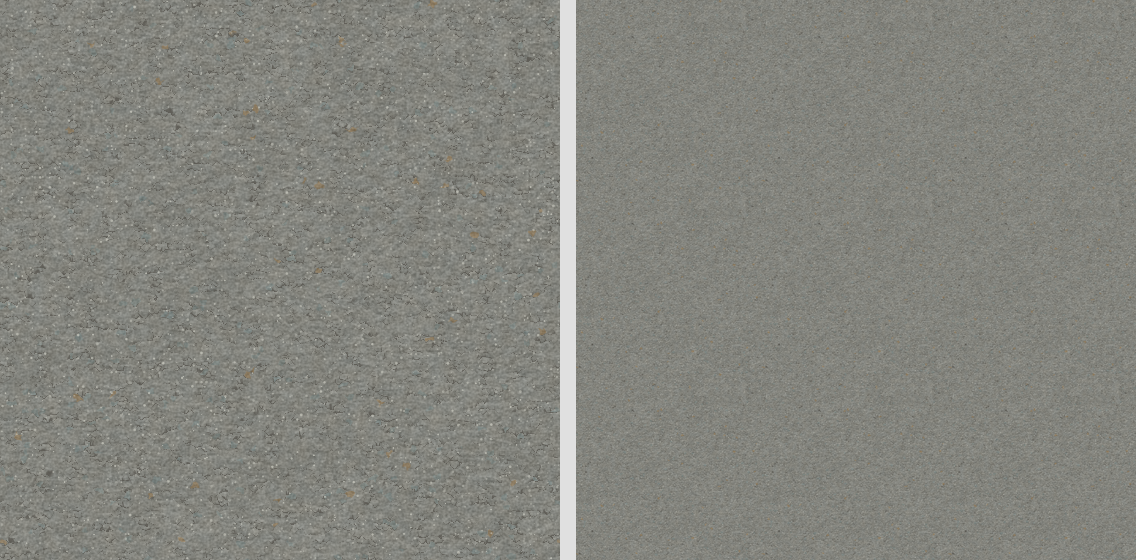
Left: one tile. Right: repeated 3 by 3.
This texture is drawn by a Shadertoy shader. Its source:

```glsl
const vec3 STONE_GREY = vec3(0.518, 0.520, 0.494);
const vec3 CREVICE_BROWN = vec3(0.345, 0.335, 0.310);
const vec3 QUARTZ_WHITE = vec3(0.80, 0.80, 0.76);
const vec3 RUST = vec3(0.56, 0.47, 0.34);
const vec3 SLATE = vec3(0.47, 0.52, 0.51);

// Integer hash: three values in 0..1 for a grid cell
vec3 hash3(ivec2 cell, int seed) {
    uvec3 v = uvec3(ivec3(cell, seed)) * 1664525u + 1013904223u;
    v.x += v.y * v.z; v.y += v.z * v.x; v.z += v.x * v.y;
    v ^= v >> 16u;
    v.x += v.y * v.z; v.y += v.z * v.x; v.z += v.x * v.y;
    return vec3(v >> 8u) / 16777216.0;
}

ivec2 wrapCell(vec2 cell, vec2 period) {
    return ivec2(mod(cell + 0.5, period));
}

float cornerSlope(vec2 cell, vec2 offset, vec2 period, int seed) {
    float angle = 6.2831853 * hash3(wrapCell(cell, period), seed).x;
    return dot(vec2(cos(angle), sin(angle)), offset);
}

// Gradient noise that wraps after a whole number of cells
float gradientNoise(vec2 uv, vec2 period, int seed) {
    vec2 p = uv * period;
    vec2 i = floor(p), f = p - i;
    vec2 w = f * f * f * (f * (f * 6.0 - 15.0) + 10.0);
    vec2 e = vec2(1.0, 0.0);
    float low = mix(cornerSlope(i, f, period, seed),
                    cornerSlope(i + e.xy, f - e.xy, period, seed), w.x);
    float high = mix(cornerSlope(i + e.yx, f - e.yx, period, seed),
                     cornerSlope(i + e.xx, f - e.xx, period, seed), w.x);
    return mix(low, high, w.y);
}

float roughHeight(vec2 uv) {
    return gradientNoise(uv, vec2(72.0, 98.0), 1)
         + 0.6 * gradientNoise(uv, vec2(150.0, 190.0), 2);
}

// Nearest stone: gap to its neighbour, height above its centre, random values
void findStone(vec2 uv, vec2 period, out float gap, out float rise, out vec3 traits) {
    vec2 p = uv * period;
    vec2 base = floor(p);
    float nearest = 9.0, second = 9.0;
    for (int y = -1; y <= 1; y++)
    for (int x = -1; x <= 1; x++) {
        vec2 cell = base + vec2(x, y);
        vec3 r = hash3(wrapCell(cell, period), 3);
        vec2 d = p - cell - 0.1 - 0.8 * r.xy;
        float dist = length(d);
        if (dist < nearest) {
            second = nearest;
            nearest = dist;
            rise = d.y;
            traits = hash3(wrapCell(cell, period), 4);
        } else {
            second = min(second, dist);
        }
    }
    gap = second - nearest;
}

// Scattered bright grains, only a share of the cells holds one
float specks(vec2 uv, vec2 period, float share, int seed) {
    vec2 p = uv * period;
    vec2 cell = floor(p);
    vec3 r = hash3(wrapCell(cell, period), seed);
    vec3 s = hash3(wrapCell(cell, period), seed + 1);
    vec2 d = p - cell - mix(vec2(0.35), vec2(0.65), r.xy);
    float radius = mix(0.18, 0.34, s.x);
    float grain = 1.0 - smoothstep(radius * 0.4, radius * 1.3, length(d));
    return grain * step(r.z, share) * mix(0.35, 1.0, s.y * s.y);
}

void mainImage(out vec4 fragColor, in vec2 fragCoord) {
    vec2 uv = fragCoord / iResolution.xy;

    // Ragged stone outlines
    vec2 warp = vec2(gradientNoise(uv, vec2(110.0), 5), gradientNoise(uv, vec2(110.0), 6));
    float gap, rise;
    vec3 traits;
    findStone(uv + 0.007 * warp, vec2(76.0, 92.0), gap, rise, traits);
    float body = smoothstep(0.05, 0.35, gap);

    // Stone tint, with a few rusty and slate coloured ones
    vec3 color = STONE_GREY + 0.05 * (traits.x - 0.5);
    color = mix(color, RUST, 0.7 * body * step(traits.y, 0.006));
    color = mix(color, SLATE, 0.6 * body * step(0.96, traits.y));

    // Relief lit from above
    float relief = roughHeight(uv) - roughHeight(uv + vec2(-0.0007, 0.0026));
    color += 0.075 * relief;

    // Fine grain and faint broad mottling
    float grain = gradientNoise(uv, vec2(230.0, 246.0), 7);
    float medium = gradientNoise(uv, vec2(124.0, 138.0), 8);
    float broad = gradientNoise(uv, vec2(7.0, 9.0), 9);
    color += 0.085 * grain + 0.05 * medium + 0.018 * broad;
    color += vec3(0.012, 0.0, -0.012) * gradientNoise(uv, vec2(38.0), 10);

    // Broken shadow lines under the stones
    float patches = smoothstep(-0.15, 0.3, gradientNoise(uv, vec2(34.0, 42.0), 11));
    float underside = smoothstep(-0.1, 0.4, -rise);
    float crevice = (1.0 - smoothstep(0.04, 0.34, gap)) * patches * underside;
    color = mix(color, CREVICE_BROWN, 0.8 * crevice);

    // Bright mineral grains
    float glints = max(specks(uv, vec2(118.0), 0.09, 12), specks(uv, vec2(163.0), 0.07, 14));
    color = mix(color, QUARTZ_WHITE, 0.75 * glints);

    fragColor = vec4(clamp(color, 0.0, 1.0), 1.0);
}
```
